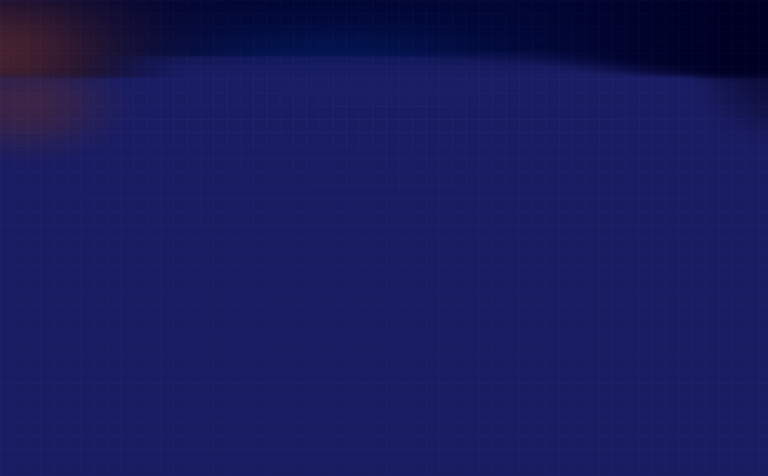
A Shadertoy shader for this background:

```glsl
// Soft elliptical spot: 1 in the core, 0 at the rim
float spot(vec2 p, vec2 center, vec2 radius, float core) {
    return 1.0 - smoothstep(core, 1.0, length((p - center) / radius));
}

// Wide glow without a visible rim
float glow(vec2 p, vec2 center, vec2 radius) {
    vec2 d = (p - center) / radius;
    return exp(-dot(d, d));
}

// Dark header with an orange glow on the left and a blue one in the middle
vec3 headerColor(vec2 p) {
    vec3 col = mix(vec3(0.004, 0.02, 0.195), vec3(0.0, 0.0, 0.14), smoothstep(0.65, 1.0, p.x));
    col += vec3(0.008, 0.06, 0.12) * glow(p, vec2(0.43, 0.13), vec2(0.23, 0.08));
    float warm = glow(p, vec2(-0.01, 0.11), vec2(0.16, 0.13));
    return mix(col, vec3(0.29, 0.14, 0.175), 0.92 * warm);
}

// Indigo page with a warm spot on the left and a shadow on the right
vec3 pageColor(vec2 p) {
    vec3 col = mix(vec3(0.097, 0.108, 0.378), vec3(0.102, 0.112, 0.388), glow(p, vec2(0.5, 0.18), vec2(0.6, 0.16)));
    col = mix(col, vec3(0.255, 0.145, 0.25), 0.84 * spot(p, vec2(0.03, 0.22), vec2(0.16, 0.14), 0.05));
    return mix(col, vec3(0.045, 0.05, 0.22), 0.85 * spot(p, vec2(1.03, 0.16), vec2(0.15, 0.17), 0.2));
}

// Part of the header covered by the rising page, softer toward the right
float domeCover(vec2 p) {
    float edge = 0.118 + 0.042 * smoothstep(0.66, 0.94, p.x);
    float soft = mix(0.004, 0.026, smoothstep(0.5, 0.78, p.x));
    float cover = smoothstep(edge - soft, edge + soft, p.y);
    cover *= mix(0.68, 1.0, smoothstep(edge, 0.163, p.y));
    return cover * smoothstep(0.1, 0.26, p.x) * (1.0 - smoothstep(0.88, 0.95, p.x));
}

// Thin grid lines with pixel-wide smoothing
float gridLines(vec2 p) {
    vec2 cells = vec2(57.7, 36.05);
    vec2 d = abs(fract(p * cells - 0.04 + 0.5) - 0.5);
    vec2 line = clamp((0.04 - d) * iResolution.xy / cells + 0.5, 0.0, 1.0);
    return max(line.x, line.y);
}

void mainImage(out vec4 fragColor, in vec2 fragCoord) {
    // Canvas units, measured from the top left
    vec2 p = fragCoord / iResolution.xy;
    p.y = 1.0 - p.y;

    // Header over page, its lower line blurred toward both sides
    vec3 page = pageColor(p);
    float blur = mix(0.004, 0.014, smoothstep(0.25, 0.45, abs(p.x - 0.5)));
    float header = 1.0 - smoothstep(0.163 - blur, 0.163 + blur, p.y);
    vec3 col = mix(page, headerColor(p), header * (1.0 - domeCover(p)));

    // Faint grid over everything
    col += vec3(0.013, 0.016, 0.033) * gridLines(p);
    fragColor = vec4(col, 1.0);
}
```
